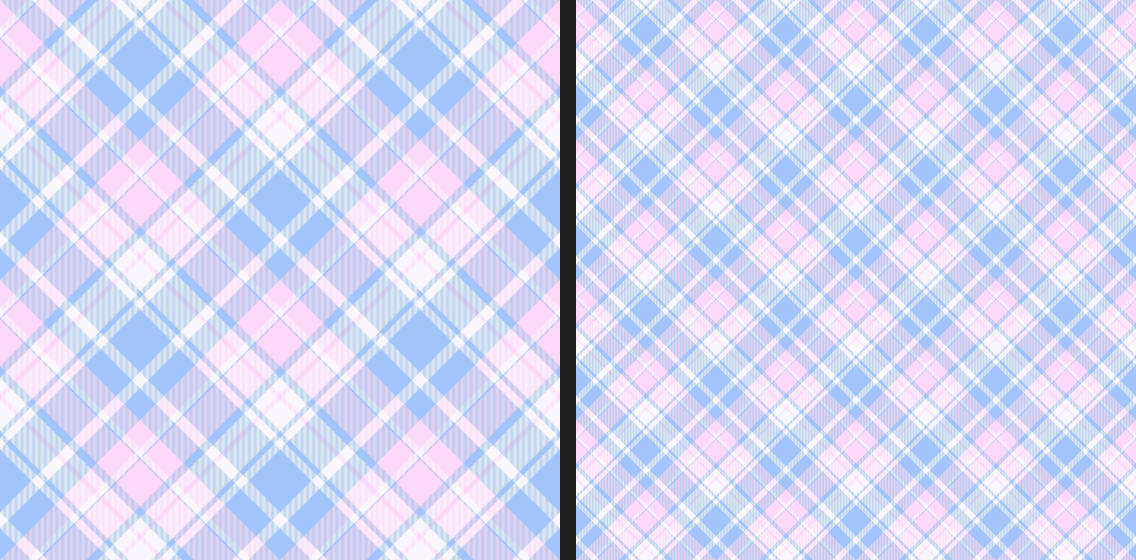
Left, the tile; right, the same tile 2 across and 2 down.
Reproduce this pattern procedurally as a Shadertoy shader.

```glsl
// Diagonal pastel plaid in blue, pink and white with a fine vertical twill rib.

const float TAU = 6.2831853;
const vec3 BLUE  = vec3(0.640, 0.770, 0.985);
const vec3 PINK  = vec3(0.990, 0.850, 0.985);
const vec3 WHITE = vec3(0.975, 0.970, 0.992);

// Coverage of a stripe in a thread order that wraps every unit
float stripe(float t, float center, float halfWidth, float soft) {
    float d = abs(fract(t - center + 0.5) - 0.5) - halfWidth;
    return 1.0 - smoothstep(-soft, soft, d);
}

// Thread colour along one repeat, shared by both yarn directions
vec3 threadColor(float t, float soft) {
    vec3 c = BLUE;
    // Broad fields
    c = mix(c, PINK,  stripe(t, 0.154, 0.154, soft));
    c = mix(c, WHITE, stripe(t, 0.477, 0.128, soft));
    // Narrow accents
    c = mix(c, WHITE, stripe(t, 0.116, 0.0155, soft));
    c = mix(c, BLUE,  stripe(t, 0.138, 0.004, soft));
    c = mix(c, PINK,  stripe(t, 0.417, 0.0115, soft));
    c = mix(c, BLUE,  stripe(t, 0.552, 0.013, soft));
    c = mix(c, WHITE, stripe(t, 0.858, 0.0285, soft));
    return c;
}

void mainImage(out vec4 fragColor, in vec2 fragCoord) {
    vec2 uv = fragCoord / iResolution.xy;
    float soft = 2.2 / min(iResolution.x, iResolution.y);

    // Two repeats along each axis, crossing on the diagonals
    vec3 warp = threadColor(2.0 * (uv.x - uv.y), soft);
    vec3 weft = threadColor(-2.0 * (uv.x + uv.y), soft);

    // Twill rib: 96 vertical ridges alternate the two yarns
    float rib = sin(TAU * 96.0 * uv.x);
    vec3 light = max(warp, weft);
    vec3 dark = min(warp, weft);
    vec3 cloth = mix(dark, light, 0.51 + 0.18 * rib);

    // Mixed yarns lose a little blue
    cloth.b -= 0.13 * (light.r - dark.r);

    fragColor = vec4(cloth, 1.0);
}
```
